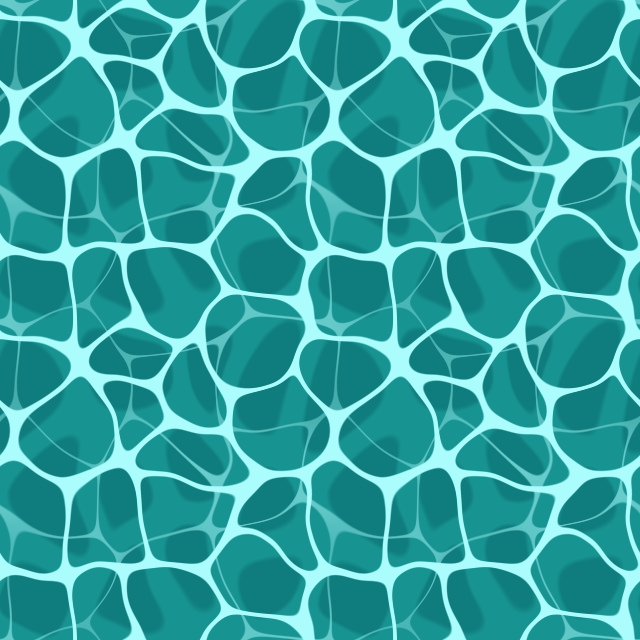
A three.js fragment shader for this texture:

```glsl
// Cartoon water: a bright web of caustic lines over a fainter web and soft dark blobs.
varying vec2 vUv;

const vec3 WATER = vec3(0.09, 0.58, 0.57);
const vec3 DEEP = vec3(0.06, 0.49, 0.49);
const vec3 FAINT_LINE = vec3(0.43, 0.82, 0.82);
const vec3 BRIGHT_LINE = vec3(0.67, 0.99, 0.99);

const float TILES = 2.0;              // pattern repeats across the canvas
const vec2 BRIGHT_CELLS = vec2(4.0);  // cells per repeat
const vec2 FAINT_CELLS = vec2(3.0);
const vec2 BLOB_CELLS = vec2(4.0, 3.0);
const float BRIGHT_HALF = 0.0038;     // half line widths, in canvas units
const float FAINT_HALF = 0.0015;
const float LINE_SOFT = 0.0013;
const float BLOB_SOFT = 0.0035;
const float BLOB_INSET = 0.12;        // gap around blobs, in cell units
const float BRIGHT_SHARP = 14.0;      // lower values round the corners more
const float FAINT_SHARP = 22.0;
const float BLOB_SHARP = 10.0;
const float JITTER = 0.76;

vec2 hash2(vec2 p) {
  vec3 q = fract(p.xyx * vec3(0.1031, 0.1030, 0.0973));
  q += dot(q, q.yzx + 33.33);
  return fract((q.xx + q.yz) * q.zy);
}

// Two channels of smooth value noise that wrap after the given period
vec2 wrapNoise(vec2 p, float period, float seed) {
  vec2 i = floor(p);
  vec2 f = fract(p);
  f = f * f * f * (f * (f * 6.0 - 15.0) + 10.0);
  vec2 a = hash2(mod(i, period) + seed);
  vec2 b = hash2(mod(i + vec2(1.0, 0.0), period) + seed);
  vec2 c = hash2(mod(i + vec2(0.0, 1.0), period) + seed);
  vec2 d = hash2(mod(i + 1.0, period) + seed);
  return mix(mix(a, b, f.x), mix(c, d, f.x), f.y);
}

// Bends tile coordinates so that straight cell walls meander
vec2 bend(vec2 tile, float period, float amount, float seed) {
  return tile + amount * (wrapNoise(tile * period, period, seed) - 0.5);
}

vec2 cellSite(vec2 cell, vec2 period, float seed) {
  return cell + 0.5 + JITTER * (hash2(mod(cell, period) + seed) - 0.5);
}

// Distance to the nearest Voronoi wall, blended smoothly at the corners
float wallDistance(vec2 tile, vec2 period, float sharpness, float seed) {
  vec2 p = tile * period;
  vec2 base = floor(p);
  vec2 homeCell = base;
  vec2 home = vec2(0.0);
  float nearest = 100.0;
  for (int y = -1; y <= 1; y++) {
    for (int x = -1; x <= 1; x++) {
      vec2 cell = base + vec2(float(x), float(y));
      vec2 toSite = cellSite(cell, period, seed) - p;
      float d = dot(toSite, toSite);
      if (d < nearest) {
        nearest = d;
        home = toSite;
        homeCell = cell;
      }
    }
  }
  float total = 0.0;
  for (int y = -2; y <= 2; y++) {
    for (int x = -2; x <= 2; x++) {
      if (x == 0 && y == 0) continue;
      vec2 cell = homeCell + vec2(float(x), float(y));
      vec2 toSite = cellSite(cell, period, seed) - p;
      float d = dot(0.5 * (home + toSite), normalize(toSite - home));
      total += exp(-sharpness * d);
    }
  }
  return -log(total) / sharpness;
}

// Coverage of a line, from a wall distance in canvas units
float lineMask(float d, float halfWidth) {
  return 1.0 - smoothstep(halfWidth - LINE_SOFT, halfWidth + LINE_SOFT, d);
}

void main() {
  vec2 tile = vUv * TILES;

  // Dark blobs: inset, rounded cells
  vec2 blobAt = bend(tile, 4.0, 0.12, 71.0);
  float blobWall = wallDistance(blobAt, BLOB_CELLS, BLOB_SHARP, 53.0);
  float blobSoft = BLOB_SOFT * TILES * BLOB_CELLS.x;
  float blob = smoothstep(BLOB_INSET - blobSoft, BLOB_INSET + blobSoft, blobWall);
  vec3 color = mix(WATER, DEEP, blob);

  // Faint thin web, uneven in strength
  vec2 faintAt = bend(tile, 4.0, 0.12, 37.0);
  float faintWall = wallDistance(faintAt, FAINT_CELLS, FAINT_SHARP, 19.0);
  float faint = lineMask(faintWall / (TILES * FAINT_CELLS.x), FAINT_HALF);
  float strength = mix(0.55, 1.0, wrapNoise(tile * 4.0, 4.0, 91.0).x);
  color = mix(color, FAINT_LINE, faint * strength);

  // Bright web on top
  vec2 brightAt = bend(tile, 6.0, 0.075, 11.0);
  float brightWall = wallDistance(brightAt, BRIGHT_CELLS, BRIGHT_SHARP, 5.0);
  float bright = lineMask(brightWall / (TILES * BRIGHT_CELLS.x), BRIGHT_HALF);
  color = mix(color, BRIGHT_LINE, bright);

  gl_FragColor = vec4(color, 1.0);
}
```
